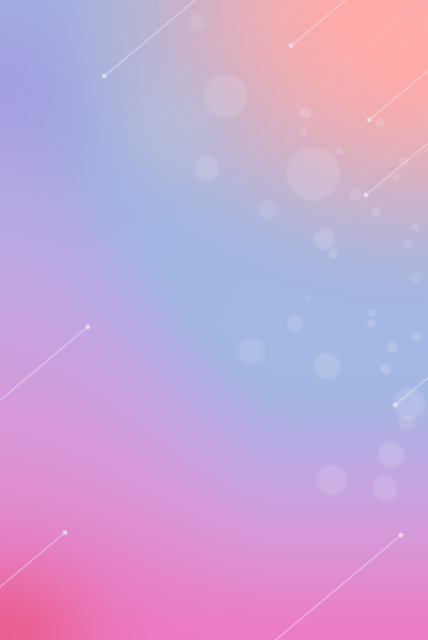
A Shadertoy shader for this background:

```glsl
// Soft pastel gradient with pale bokeh discs and thin diagonal comet lines.

const vec3 BLUE = vec3(0.64, 0.72, 0.89);
const vec3 PERIWINKLE = vec3(0.64, 0.63, 0.88);
const vec3 LILAC = vec3(0.74, 0.66, 0.89);
const vec3 ORCHID = vec3(0.83, 0.61, 0.86);
const vec3 PINK = vec3(0.93, 0.48, 0.77);
const vec3 ROSE = vec3(0.91, 0.36, 0.54);
const vec3 PEACH = vec3(1.0, 0.67, 0.66);
const vec3 PALE = vec3(0.93, 0.91, 0.95);
const vec2 SLANT = vec2(0.766, 0.643);

float hash(float n) {
    return fract(sin(n * 12.99) * 4375.85);
}

// Elliptical falloff: 1 at the centre, fading smoothly outwards.
float glow(vec2 p, vec2 centre, vec2 size) {
    vec2 q = (p - centre) / size;
    return exp(-dot(q, q));
}

float disc(vec2 p, vec2 centre, float radius, float blur) {
    return 1.0 - smoothstep(radius - blur, radius + blur, length(p - centre));
}

// Share of the warm corner light, with an elliptical edge.
float warmth(vec2 uv) {
    float r = length((1.0 - uv) / vec2(0.63, 0.345));
    return 1.0 - smoothstep(0.25, 1.45, r);
}

// Blue to pink ramp that begins higher on the left side.
vec3 backdrop(vec2 uv) {
    float start = mix(0.12, 0.60, smoothstep(-0.05, 0.7, uv.x));
    float t = (1.0 - uv.y - start) / (1.0 - start);
    vec3 cool = mix(BLUE, PERIWINKLE, glow(uv, vec2(0.0, 0.83), vec2(0.27, 0.24)));
    vec3 col = mix(cool, LILAC, smoothstep(-0.03, 0.36, t));
    col = mix(col, ORCHID, smoothstep(0.25, 0.62, t));
    col = mix(col, PINK, smoothstep(0.48, 1.05, t));
    col = mix(col, ROSE, 0.9 * glow(uv, vec2(0.0), vec2(0.22, 0.12)));
    return mix(col, PEACH, warmth(uv));
}

// Faint parallel rays made of layered sines.
float rays(vec2 p) {
    float n = dot(p, vec2(-SLANT.y, SLANT.x));
    float wave = sin(n * 71.0) * sin(n * 43.0 + 1.0) + 0.5 * sin(n * 137.0);
    return smoothstep(0.4, 1.5, wave);
}

// Larger discs: centre and radius.
float largeBokeh(vec2 p) {
    vec3 discs[14] = vec3[14](
        vec3(0.732, 1.092, 0.062), vec3(0.482, 1.105, 0.029),
        vec3(0.527, 1.275, 0.050), vec3(0.627, 1.008, 0.023),
        vec3(0.758, 0.939, 0.025), vec3(0.588, 0.678, 0.031),
        vec3(0.764, 0.643, 0.031), vec3(0.914, 0.434, 0.030),
        vec3(0.900, 0.355, 0.029), vec3(0.775, 0.375, 0.036),
        vec3(0.957, 0.553, 0.036), vec3(0.690, 0.742, 0.018),
        vec3(0.949, 0.510, 0.018), vec3(0.461, 1.447, 0.020));
    float sum = 0.0;
    for (int i = 0; i < 14; i++) {
        float strength = 0.12 + 0.08 * hash(float(i) + 3.0);
        sum += strength * disc(p, discs[i].xy, discs[i].z, 0.006);
    }
    return sum;
}

// Small discs scattered over the right side.
float smallBokeh(vec2 p) {
    float sum = 0.0;
    for (float i = 1.0; i < 19.0; i++) {
        float rise = (i + hash(i + 40.0)) / 19.0;
        vec2 centre = vec2(mix(0.65, 1.0, hash(i)), mix(0.58, 1.27, rise));
        float radius = mix(0.007, 0.015, hash(i + 70.0));
        sum += mix(0.12, 0.24, hash(i + 90.0)) * disc(p, centre, radius, 0.003);
    }
    return sum;
}

// Round head with a hairline tail running along the slant.
float comet(vec2 p, vec2 head, float heading, float pixel) {
    vec2 q = p - head;
    float along = dot(q, SLANT) * heading;
    float across = abs(dot(q, vec2(-SLANT.y, SLANT.x)));
    float tail = (1.0 - smoothstep(0.0004, 0.0008 + pixel, across)) * step(0.0, along);
    return max(0.42 * tail, 0.75 * disc(p, head, 0.0055, 0.5 * pixel + 0.0005));
}

void mainImage(out vec4 fragColor, in vec2 fragCoord) {
    vec2 uv = fragCoord / iResolution.xy;
    vec2 p = vec2(uv.x, uv.y * 1.5);
    float pixel = 1.0 / iResolution.x;
    vec3 col = backdrop(uv);

    // Hazy light beside the warm corner
    col = mix(col, vec3(0.72, 0.76, 0.85), 0.5 * glow(p, vec2(0.40, 1.20), vec2(0.13)));
    col = mix(col, vec3(0.68, 0.74, 0.83), 0.35 * glow(p, vec2(0.28, 1.43), vec2(0.09, 0.15)));
    col = mix(col, PALE, 0.07 * rays(p) * warmth(uv));

    // Bokeh
    col = mix(col, PALE, min(largeBokeh(p) + smallBokeh(p), 0.4));

    // Comets: head position and tail heading
    vec3 comets[8] = vec3[8](
        vec3(0.244, 1.322, 1.0), vec3(0.680, 1.393, 1.0),
        vec3(0.863, 1.219, 1.0), vec3(0.855, 1.043, 1.0),
        vec3(0.924, 0.551, 1.0), vec3(0.205, 0.734, -1.0),
        vec3(0.152, 0.252, -1.0), vec3(0.937, 0.246, -1.0));
    for (int i = 0; i < 8; i++) {
        col = mix(col, PALE, comet(p, comets[i].xy, comets[i].z, pixel));
    }
    fragColor = vec4(col, 1.0);
}
```
